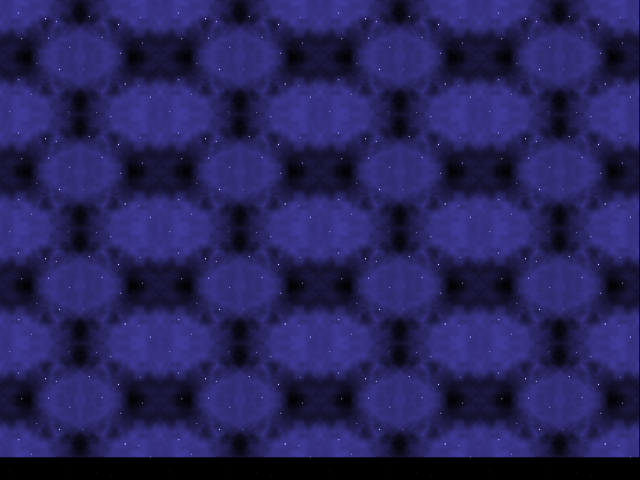
A Shadertoy shader for this pattern:

```glsl
// Mirrored indigo nebula tiles, four by four, under a repeating field of small stars.

const vec2 NEBULA_PERIOD = vec2(0.333, 0.2382);  // in canvas heights
const vec2 STAR_PERIOD = vec2(1.0 / 3.0, 0.25);
const vec2 TILE_COUNT = vec2(4.0);
const vec2 STAR_GRID = vec2(6.0, 4.0);           // star cells per star tile
const vec3 INDIGO = vec3(0.42, 0.385, 1.0);
const vec3 STAR_WHITE = vec3(0.78, 0.78, 0.92);
const vec3 STAR_DIM = vec3(0.22, 0.21, 0.17);

// Hash without sine
float hash(vec2 p) {
    vec3 h = fract(p.xyx * 0.1031);
    h += dot(h, h.yzx + 33.33);
    return fract((h.x + h.y) * h.z);
}

float valueNoise(vec2 p) {
    vec2 i = floor(p);
    vec2 f = fract(p);
    f = f * f * (3.0 - 2.0 * f);
    float low = mix(hash(i), hash(i + vec2(1, 0)), f.x);
    float high = mix(hash(i + vec2(0, 1)), hash(i + vec2(1, 1)), f.x);
    return mix(low, high, f.y);
}

float fbm(vec2 p) {
    float sum = 0.0;
    float weight = 0.5;
    for (int i = 0; i < 4; i++) {
        sum += weight * valueNoise(p);
        p = p * 2.0 + 17.0;
        weight *= 0.5;
    }
    return sum / 0.9375;
}

// Soft ellipse, 1 inside and 0 outside, with a ragged rim
float cloud(vec2 p, vec2 center, vec2 radius, float ragged) {
    return 1.0 - smoothstep(0.6, 1.2, length((p - center) / radius) + ragged);
}

float pit(vec2 p, vec2 center, vec2 radius) {
    vec2 d = (p - center) / radius;
    return exp(-dot(d, d));
}

// Glow of the nebula in one folded quarter tile; half a tile is 1 wide
float nebula(vec2 q, float corner) {
    float ragged = 0.5 * (fbm(q * 7.0 + 40.0) - 0.5);
    float detail = fbm(q * 9.0 + 5.0) - 0.5;
    float glow = 0.235;
    glow += 0.24 * cloud(q, vec2(0.0), vec2(0.55, 0.5), ragged);
    glow += 0.30 * cloud(q, vec2(1.0, corner), vec2(0.88, 0.46), ragged);
    glow -= 0.23 * pit(q, vec2(0.0, 0.555), vec2(0.17, 0.12));
    glow -= 0.19 * pit(q, vec2(0.65, 0.0), vec2(0.13, 0.18));
    glow -= 0.05 * pit(q, vec2(1.0, 0.0), vec2(0.28, 0.3));
    return max(glow + 0.2 * detail, 0.025);
}

// One star at a hashed place in each cell, the same in every tile
float stars(vec2 p, float pixel) {
    vec2 cellSize = STAR_PERIOD / STAR_GRID;
    vec2 cell = floor(p / cellSize);
    vec2 id = mod(cell, STAR_GRID);
    vec2 jitter = vec2(hash(id + 11.0), hash(id + 53.0));
    vec2 center = (cell + 0.1 + 0.8 * jitter) * cellSize;
    float brightness = mix(0.2, 1.0, hash(id + 87.0));
    float radius = 0.0011;
    float d = length(p - center);
    return brightness * (1.0 - smoothstep(radius - 0.75 * pixel, radius + 0.75 * pixel, d));
}

void mainImage(out vec4 fragColor, in vec2 fragCoord) {
    float pixel = 1.0 / iResolution.y;
    vec2 p = fragCoord * pixel;
    p.y = 1.0 - p.y;

    // Fold each tile about its center
    vec2 q = abs(fract(p / NEBULA_PERIOD) - 0.5) * 2.0;
    float corner = NEBULA_PERIOD.y / NEBULA_PERIOD.x;
    q.y *= corner;

    // Black margin beyond the last tiles
    vec2 extent = NEBULA_PERIOD * TILE_COUNT;
    vec2 inside = 1.0 - smoothstep(extent - 0.5 * pixel, extent + 0.5 * pixel, p);
    float field = inside.x * inside.y;

    vec3 color = INDIGO * nebula(q, corner) * field;
    color += mix(STAR_DIM, STAR_WHITE, field) * stars(p, pixel);
    fragColor = vec4(min(color, 1.0), 1.0);
}
```
